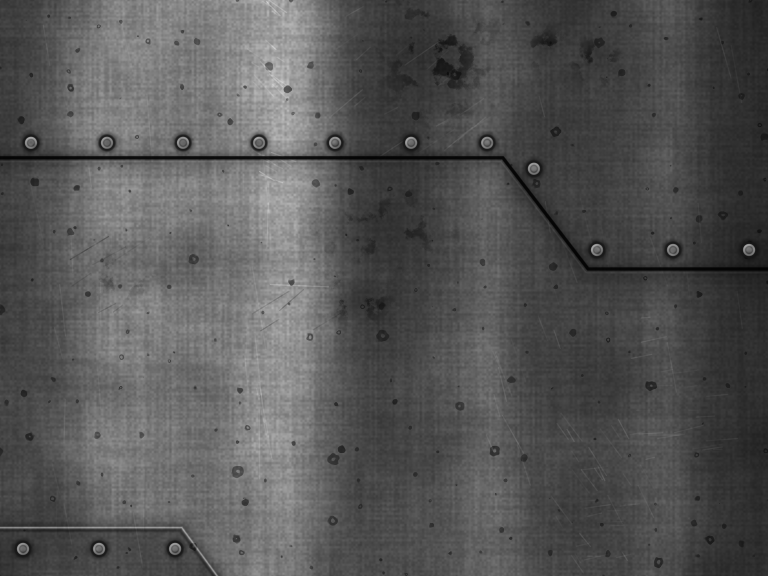
A WebGL 2 fragment shader for this texture:

```glsl
#version 300 es
precision highp float;

uniform vec2 u_resolution;
out vec4 fragColor;

float hash(vec2 p) {
    vec3 q = fract(vec3(p.xyx) * 0.1031);
    q += dot(q, q.yzx + 33.33);
    return fract((q.x + q.y) * q.z);
}

float noise(vec2 p) {
    vec2 i = floor(p), f = fract(p);
    f = f * f * (3.0 - 2.0 * f);
    return mix(mix(hash(i), hash(i + vec2(1, 0)), f.x),
               mix(hash(i + vec2(0, 1)), hash(i + vec2(1, 1)), f.x), f.y);
}

float fbm(vec2 p) {
    float sum = 0.0, amp = 0.5;
    for (int i = 0; i < 5; i++) {
        sum += amp * noise(p);
        p = mat2(1.6, 1.2, -1.2, 1.6) * p + 7.3;
        amp *= 0.5;
    }
    return sum;
}

// Bell curve with separate left and right widths
float band(float x, float centre, float left, float right) {
    float t = (x - centre) / (x < centre ? left : right);
    return exp(-t * t);
}

float segment(vec2 p, vec2 a, vec2 b) {
    vec2 ab = b - a;
    return length(p - a - ab * clamp(dot(p - a, ab) / dot(ab, ab), 0.0, 1.0));
}

float glow(vec2 p, vec2 centre, vec2 size) {
    vec2 q = (p - centre) / size;
    return exp(-dot(q, q));
}

// Scattered fine scratches around a centre, sharing one direction
float scratches(vec2 p, vec2 centre, vec2 spread, float angle, float reach, int count) {
    float sum = 0.0;
    for (int i = 0; i < count; i++) {
        vec2 seed = vec2(float(i) * 3.7, centre.x * 91.0 + centre.y * 37.0);
        vec2 mid = centre + spread * (vec2(hash(seed), hash(seed + 11.0)) * 2.0 - 1.0);
        float a = angle + 0.3 * (hash(seed + 23.0) - 0.5);
        vec2 arm = reach * (0.3 + hash(seed + 31.0)) * vec2(cos(a), sin(a));
        float d = segment(p, mid - arm, mid + arm);
        sum += (0.3 + 0.7 * hash(seed + 43.0)) * (1.0 - smoothstep(0.0002, 0.002, d));
    }
    return sum * (0.35 + 0.9 * noise(p * 60.0));
}

// Random pits, one per cell; a few are hollow rings
float pits(vec2 p, float cells, float rarity) {
    vec2 id = floor(p * cells);
    vec2 centre = 0.25 + 0.5 * vec2(hash(id + 5.0), hash(id + 17.0));
    float radius = mix(0.0015, 0.007, pow(hash(id + 29.0), 3.0));
    float d = length(fract(p * cells) - centre) / cells + 0.004 * (noise(p * 180.0) - 0.5);
    if (hash(id + 41.0) > 0.75) d = abs(d - radius) + radius * 0.5;
    return step(rarity, hash(id + 53.0)) * (1.0 - smoothstep(radius - 0.0012, radius + 0.0015, d));
}

// Offset from the nearest rivet of a horizontal row
vec2 rivetRow(vec2 p, vec2 first, float last) {
    vec2 q = p - first;
    q.x -= 0.132 * clamp(round(q.x / 0.132), 0.0, last);
    return q;
}

vec2 nearer(vec2 a, vec2 b) { return dot(a, a) < dot(b, b) ? a : b; }

void main() {
    vec2 p = gl_FragCoord.xy / u_resolution.y;
    float px = 1.0 / u_resolution.y;

    // Vertical bands of reflected light
    float x = p.x + 0.025 * (fbm(p * vec2(5.0, 3.0)) - 0.5);
    float tone = 0.235 + (0.19 + 0.08 * smoothstep(0.0, 0.5, p.y)) * band(x, 0.2, 0.1, 0.19);
    tone += mix(0.23, 0.39, p.y) * band(x, 0.5, 0.12, 0.08);
    tone += 0.11 * band(x, 0.85, 0.08, 0.05) + 0.07 * band(x, 1.16, 0.06, 0.05);
    tone += 0.04 * band(x, 0.75, 0.15, 0.3) * (1.0 - smoothstep(0.3, 0.6, p.y));
    tone -= 0.07 * smoothstep(1.15, 1.33, x);

    // Lower left plate
    float corner = max(p.y - 0.085, dot(p - vec2(0.316, 0.085), vec2(0.807, 0.591)));
    float inset = 1.0 - smoothstep(-px, px, corner);
    tone = mix(tone, 0.17 + 0.25 * tone, inset);

    // Mottling, brushed grain and fine grit
    tone *= 0.78 + 0.46 * fbm(p * 9.0);
    tone *= 0.93 + 0.14 * noise(p * vec2(230.0, 7.0));
    tone *= 0.94 + 0.12 * noise(p * vec2(9.0, 240.0));
    tone *= 0.91 + 0.18 * noise(p * 260.0);

    // Pits and corroded patches
    tone *= 1.0 - 0.5 * pits(p, 11.0, 0.55) - 0.4 * pits(p + 3.1, 24.0, 0.75);
    float patches = glow(p, vec2(0.76, 0.91), vec2(0.08, 0.1)) + glow(p, vec2(0.95, 0.915), vec2(0.03))
        + glow(p, vec2(1.035, 0.895), vec2(0.035)) + glow(p, vec2(0.62, 0.48), vec2(0.05, 0.035))
        + 0.7 * glow(p, vec2(0.67, 0.6), vec2(0.1, 0.06)) + 0.5 * glow(p, vec2(0.21, 0.52), vec2(0.06, 0.04));
    tone *= 1.0 - 0.6 * min(patches, 1.0) * smoothstep(0.54, 0.68, fbm(p * 42.0));
    tone *= 1.0 - 0.15 * min(patches, 1.0);

    // Scratches: pale clusters, then dark diagonals
    float pale = 0.9 * scratches(p, vec2(0.465, 0.93), vec2(0.025, 0.09), -0.7, 0.02, 14);
    pale += scratches(p, vec2(0.47, 0.7), vec2(0.03, 0.03), -0.5, 0.018, 8);
    pale += 0.5 * scratches(p, vec2(0.45, 0.45), vec2(0.03, 0.25), -1.5, 0.06, 12);
    pale += 0.4 * scratches(p, vec2(0.16, 0.5), vec2(0.1, 0.45), -1.45, 0.05, 18);
    pale += 0.5 * scratches(p, vec2(0.72, 0.85), vec2(0.12, 0.14), 0.6, 0.03, 18);
    pale += 0.6 * scratches(p, vec2(1.05, 0.14), vec2(0.08, 0.12), -1.0, 0.025, 22);
    pale += 0.5 * scratches(p, vec2(1.08, 0.12), vec2(0.07, 0.1), 0.1, 0.018, 14);
    pale += 0.5 * scratches(p, vec2(1.19, 0.33), vec2(0.11, 0.12), 0.1, 0.022, 20);
    pale += 0.4 * scratches(p, vec2(1.12, 0.65), vec2(0.2, 0.3), -1.35, 0.04, 16);
    pale += 0.5 * scratches(p, vec2(0.88, 0.28), vec2(0.03, 0.1), -1.2, 0.035, 8);
    pale += 0.6 * (1.0 - smoothstep(0.0004, 0.002, segment(p, vec2(0.47, 0.506), vec2(0.57, 0.502))));
    tone += 0.14 * min(pale, 1.4);
    float dark = scratches(p, vec2(0.52, 0.46), vec2(0.06, 0.04), 0.62, 0.04, 4);
    dark += scratches(p, vec2(0.2, 0.52), vec2(0.06, 0.06), 0.6, 0.03, 6);
    tone *= 1.0 - 0.3 * min(dark, 1.0);

    // Stepped seam: soft shadow, dark groove, lit lower lip
    vec2 a = vec2(0.873, 0.726), b = vec2(1.021, 0.533);
    float d = min(segment(p, a, b), min(segment(p, vec2(-1.0, a.y), a), segment(p, b, vec2(3.0, b.y))));
    float side = sign(p.y - mix(a.y, b.y, clamp((p.x - a.x) / (b.x - a.x), 0.0, 1.0)));
    tone *= 1.0 - 0.45 * exp(-d / (side > 0.0 ? 0.009 : 0.012));
    tone += 0.10 * (0.4 + tone) * exp(-pow((d * side + 0.0065) / 0.0016, 2.0));
    tone *= 1.0 - 0.85 * (1.0 - smoothstep(0.0015, 0.0042, d));

    // Plate rim
    tone *= 1.0 - 0.4 * (1.0 - inset) * exp(-max(corner, 0.0) / 0.009);
    tone += 0.32 * exp(-pow((corner + 0.001) / 0.0018, 2.0));
    tone *= 1.0 - 0.35 * exp(-pow((corner + 0.006) / 0.003, 2.0));

    // Rivets: halo, dark socket, domed head
    vec2 r = nearer(rivetRow(p, vec2(0.0538, 0.752), 6.0), rivetRow(p, vec2(1.0365, 0.566), 2.0));
    r = nearer(r, nearer(rivetRow(p, vec2(0.04, 0.047), 2.0), p - vec2(0.927, 0.707)));
    float rd = length(r);
    tone *= 1.0 - 0.5 * (1.0 - smoothstep(0.010, 0.024, rd));
    tone = mix(tone, 0.09, 0.85 * (1.0 - smoothstep(0.0125, 0.0165, rd)));
    float head = 0.36 + 0.12 * noise(p * 150.0) + 9.0 * dot(r, vec2(-0.5, 0.8));
    head += 0.12 * exp(-pow((rd - 0.0085) / 0.0018, 2.0)) - 0.1 * exp(-pow((rd - 0.006) / 0.0015, 2.0));
    tone = mix(tone, head, 1.0 - smoothstep(0.0095, 0.0118, rd));

    fragColor = vec4(vec3(clamp(tone, 0.0, 1.0)), 1.0);
}
```
